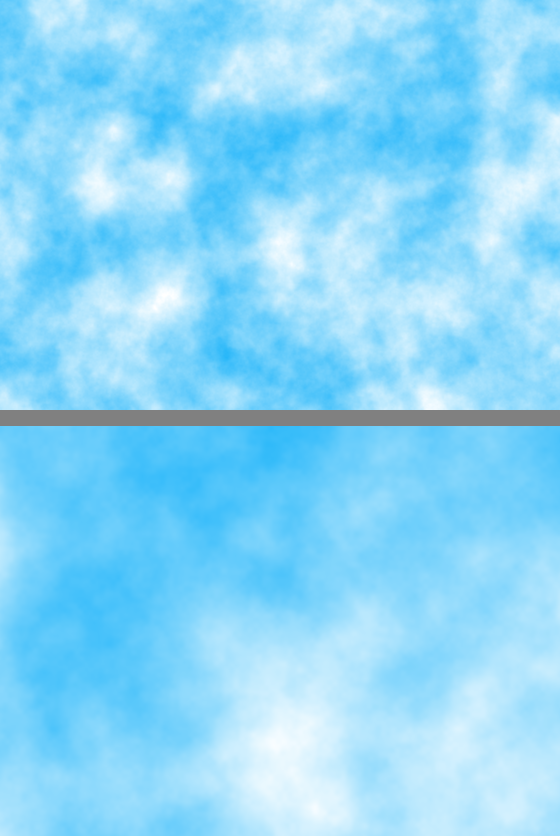
Top, the full canvas; bottom, a detail of the centre.
A Shadertoy shader for this texture:

```glsl
// Soft white clouds drifting over a bright blue sky.
// Fractal value noise gives the cloud density, which blends
// linearly from deep sky blue to white.

const vec3 SKY_BLUE = vec3(0.10, 0.70, 0.975);
const vec3 CLOUD_WHITE = vec3(1.0);
const float CLOUD_SCALE = 7.4;    // noise cells per canvas height
const float MEAN_COVER = 0.53;    // average share of white
const float CONTRAST = 1.22;
const float ROUGHNESS = 0.55;     // strength of each finer octave
const int OCTAVES = 6;

// Sineless hash: lattice point to a value in 0..1
float hash21(vec2 p) {
    vec3 q = fract(p.xyx * 0.1031);
    q += dot(q, q.yzx + 33.33);
    return fract((q.x + q.y) * q.z);
}

// Smoothly interpolated lattice values
float valueNoise(vec2 p) {
    vec2 cell = floor(p);
    vec2 f = fract(p);
    vec2 w = f * f * (3.0 - 2.0 * f);
    float bottom = mix(hash21(cell), hash21(cell + vec2(1.0, 0.0)), w.x);
    float top = mix(hash21(cell + vec2(0.0, 1.0)), hash21(cell + 1.0), w.x);
    return mix(bottom, top, w.y);
}

// Sum of octaves centred on zero; each is turned to hide the lattice
float cloudNoise(vec2 p, int octaves, float gain) {
    const mat2 TURN = mat2(0.8, 0.6, -0.6, 0.8);
    float sum = 0.0;
    float amplitude = 0.5;
    for (int i = 0; i < octaves; i++) {
        sum += amplitude * (valueNoise(p) - 0.5);
        p = TURN * p * 2.0 + vec2(17.3, 41.7);
        amplitude *= gain;
    }
    return sum;
}

// Blend sky and cloud by density
vec3 skyColor(float density) {
    return mix(SKY_BLUE, CLOUD_WHITE, clamp(density, 0.0, 1.0));
}

void mainImage(out vec4 fragColor, in vec2 fragCoord) {
    vec2 uv = fragCoord / iResolution.y;
    float noise = cloudNoise(uv * CLOUD_SCALE + vec2(23.0, 57.0), OCTAVES, ROUGHNESS);
    fragColor = vec4(skyColor(MEAN_COVER + CONTRAST * noise), 1.0);
}
```
